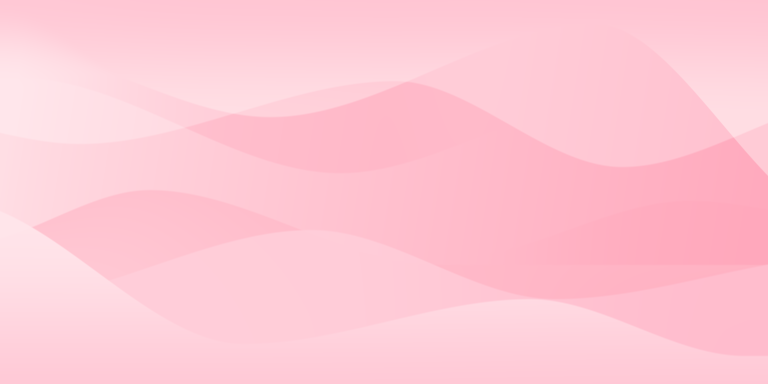
Write a WebGL 1 fragment shader that draws this background.

```glsl
precision highp float;
// Soft pink backdrop of overlapping translucent waves.
// Each wave eases between crests and troughs; layers are blended
// back to front over a horizontal gradient.
uniform vec2 u_resolution;

// Height of a curve easing through four turning points (x, height)
float wave(float x, vec4 at, vec4 h) {
  return h.x + (h.y - h.x) * smoothstep(at.x, at.y, x)
             + (h.z - h.y) * smoothstep(at.y, at.z, x)
             + (h.w - h.z) * smoothstep(at.z, at.w, x);
}

// Smooth coverage of the positive side of an edge
float cover(float d, float softness) {
  return smoothstep(-softness, softness, d);
}

void main() {
  vec2 p = gl_FragCoord.xy / u_resolution;
  float soft = 1.2 / u_resolution.y;

  // Pale left to rose right, slightly slanted
  float slant = clamp(p.x + 0.08 * (0.5 - p.y), 0.0, 1.0);
  vec3 color = mix(vec3(1.0, 0.87, 0.895), vec3(1.0, 0.665, 0.742), pow(slant, 0.8));

  // Rose trough behind the upper waves, fading to both sides
  float trough = wave(p.x, vec4(0.026, 0.443, 0.807, 1.1), vec4(0.797, 0.549, 0.74, 0.74));
  float troughFade = smoothstep(0.0, 0.3, p.x) * (1.0 - smoothstep(0.48, 0.68, p.x));
  color = mix(color, vec3(1.0, 0.69, 0.76), 0.5 * troughFade * cover(p.y - trough, soft));

  // Faint rose swell on the right
  float swell = wave(p.x, vec4(0.586, 0.898, 1.146, 1.3), vec4(0.328, 0.477, 0.414, 0.414));
  float swellFade = smoothstep(0.62, 0.85, p.x);
  color = mix(color, vec3(1.0, 0.64, 0.72), 0.3 * swellFade * cover(swell - p.y, soft));

  // Translucent white veil across the upper half
  float veil = wave(p.x, vec4(0.104, 0.514, 0.81, 1.133), vec4(0.625, 0.789, 0.565, 0.747));
  veil += 0.07 * (1.0 - smoothstep(-0.13, 0.104, p.x));
  float aboveVeil = cover(p.y - veil, soft);
  color = mix(color, vec3(1.0), 0.26 * aboveVeil);

  // Top wave: bright at its low edge, pinker upward, diffuse at far left
  float top = wave(p.x, vec4(0.0, 0.352, 0.775, 1.107), vec4(0.875, 0.695, 0.9375, 0.414));
  float topSoft = mix(0.12, soft, smoothstep(0.0, 0.17, p.x));
  vec3 topColor = mix(vec3(1.0, 0.88, 0.9), vec3(1.0, 0.77, 0.825), smoothstep(0.68, 1.02, p.y));
  color = mix(color, topColor, (0.6 + 0.3 * aboveVeil) * cover(p.y - top, topSoft));

  // Rose hill on the left, fading with depth
  float hill = wave(p.x, vec4(-0.052, 0.195, 0.573, 1.0), vec4(0.362, 0.505, 0.31, 0.31));
  float hillFade = exp(-2.5 * max(hill - p.y, 0.0));
  color = mix(color, vec3(1.0, 0.72, 0.78), 0.68 * hillFade * cover(hill - p.y, soft));

  // Long middle wave in the lower half
  float middle = wave(p.x, vec4(-0.007, 0.406, 0.723, 1.12), vec4(0.214, 0.401, 0.221, 0.336));
  vec3 middleColor = mix(vec3(1.0, 0.808, 0.853), vec3(1.0, 0.745, 0.81), smoothstep(0.4, 0.95, p.x));
  color = mix(color, middleColor, 0.9 * cover(middle - p.y, soft));

  // Front wave: bright crest sinking to pink
  float front = wave(p.x, vec4(-0.065, 0.318, 0.69, 0.97), vec4(0.479, 0.104, 0.221, 0.073));
  vec3 frontColor = mix(vec3(1.0, 0.775, 0.83), vec3(1.0, 0.9, 0.92), smoothstep(-0.1, 0.42, p.y));
  color = mix(color, frontColor, 0.95 * cover(front - p.y, soft));

  gl_FragColor = vec4(color, 1.0);
}
```
